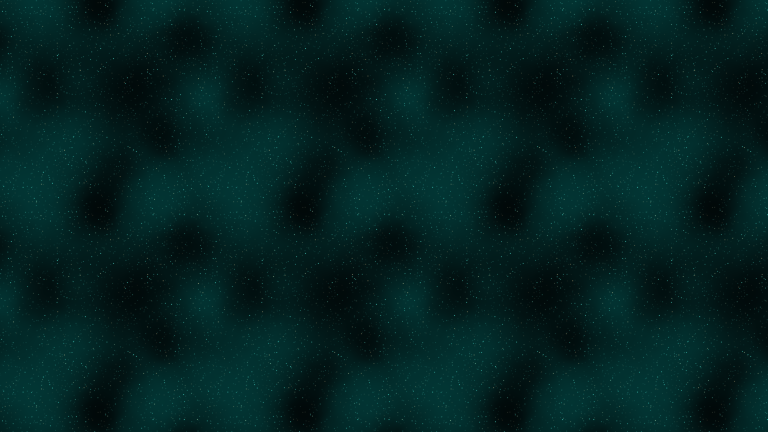
Give the GLSL for this background, as a Shadertoy shader.

```glsl
// Dark teal nebula sprinkled with fine dust, as a seamless square tile.
// Soft wrapped blobs, bent by periodic noise, set the light and dark clouds;
// cellular noise scatters the specks, widened and dimmed when below a pixel.

const float TILES_ACROSS  = 3.75;
const vec3  DEEP_TEAL     = vec3(0.005, 0.032, 0.034);
const vec3  BRIGHT_TEAL   = vec3(0.010, 0.220, 0.214);
const vec3  COOL_DUST     = vec3(0.35, 0.85, 0.78);
const vec3  WARM_DUST     = vec3(0.80, 0.62, 0.42);
const float BASE_LEVEL    = 0.50;
const float WARP_AMOUNT   = 0.09;
const float MOTTLE_AMOUNT = 0.28;
const float DUST_CELLS    = 64.0;    // cells along a tile side
const float DUST_DENSITY  = 0.45;    // chance that a cell holds a speck
const float DUST_RADIUS   = 0.0017;  // in tiles

// Clouds: centre x, centre y (down from the tile top), radius, strength
const int CLOUD_COUNT = 11;
const vec4 CLOUDS[CLOUD_COUNT] = vec4[](
    vec4(0.47, 0.00, 0.13, -0.60), vec4(0.90, 0.20, 0.13, -0.45),
    vec4(0.20, 0.42, 0.15, -0.40), vec4(0.64, 0.44, 0.17, -0.45),
    vec4(0.80, 0.67, 0.12, -0.40), vec4(0.58, 0.82, 0.10, -0.25),
    vec4(0.20, 0.98, 0.19,  0.40), vec4(0.78, 0.97, 0.17,  0.40),
    vec4(0.02, 0.47, 0.13,  0.35), vec4(0.30, 0.70, 0.17,  0.25),
    vec4(0.05, 0.85, 0.15,  0.20));

float hash(vec2 cell, float seed) {
    vec3 q = fract(vec3(cell, seed) * vec3(0.1031, 0.1130, 0.0973));
    q += dot(q, q.yzx + 33.33);
    return fract((q.x + q.y) * q.z);
}

// Value noise that repeats every "period" cells
float periodicNoise(vec2 p, float period, float seed) {
    vec2 i = floor(p), f = fract(p);
    f = f * f * (3.0 - 2.0 * f);
    vec2 a = mod(i, period), b = mod(i + 1.0, period);
    return mix(mix(hash(a, seed), hash(vec2(b.x, a.y), seed), f.x),
               mix(hash(vec2(a.x, b.y), seed), hash(b, seed), f.x), f.y);
}

// Layered noise centred on zero
float mottle(vec2 tile, float seed) {
    float sum = 0.0, weight = 0.5, period = 5.0;
    for (int k = 0; k < 4; k++) {
        sum += weight * (periodicNoise(tile * period, period, seed + float(k)) - 0.5);
        weight *= 0.5;
        period *= 2.0;
    }
    return sum;
}

float cloudLevel(vec2 tile) {
    vec2 bent = tile + WARP_AMOUNT * vec2(mottle(tile, 11.0), mottle(tile, 23.0));
    float level = BASE_LEVEL + MOTTLE_AMOUNT * mottle(tile, 37.0);
    for (int k = 0; k < CLOUD_COUNT; k++) {
        vec2 d = fract(bent - CLOUDS[k].xy + 0.5) - 0.5;  // nearest wrapped copy
        level += CLOUDS[k].w * exp(-dot(d, d) / (CLOUDS[k].z * CLOUDS[k].z));
    }
    return smoothstep(-0.12, 1.12, level);
}

// One jittered speck per occupied cell, keeping its total light at any size
vec3 dust(vec2 tile, float pixel) {
    vec2 p = tile * DUST_CELLS, home = floor(p);
    vec3 light = vec3(0.0);
    for (int y = -1; y <= 1; y++)
    for (int x = -1; x <= 1; x++) {
        vec2 cell = home + vec2(x, y), id = mod(cell, DUST_CELLS);
        if (hash(id, 51.0) > DUST_DENSITY) continue;
        vec2 spot = cell + vec2(hash(id, 53.0), hash(id, 59.0));
        float d = length(p - spot) / DUST_CELLS;
        float size = DUST_RADIUS * mix(0.7, 1.2, hash(id, 61.0));
        float drawn = max(size, 0.55 * pixel);
        float glow = exp(-d * d / (drawn * drawn)) * size * size / (drawn * drawn);
        float power = mix(0.2, 1.0, pow(hash(id, 67.0), 3.0));
        vec3 tint = mix(COOL_DUST, WARM_DUST, smoothstep(0.5, 1.0, hash(id, 71.0)));
        light += tint * glow * power;
    }
    return light;
}

void mainImage(out vec4 fragColor, in vec2 fragCoord) {
    // Tiles start at the upper left corner
    float pixel = TILES_ACROSS / iResolution.x;
    vec2 p = vec2(fragCoord.x, iResolution.y - fragCoord.y) * pixel;
    vec2 tile = fract(p);

    vec3 color = mix(DEEP_TEAL, BRIGHT_TEAL, cloudLevel(tile));
    color += dust(tile, pixel);
    fragColor = vec4(color, 1.0);
}
```
